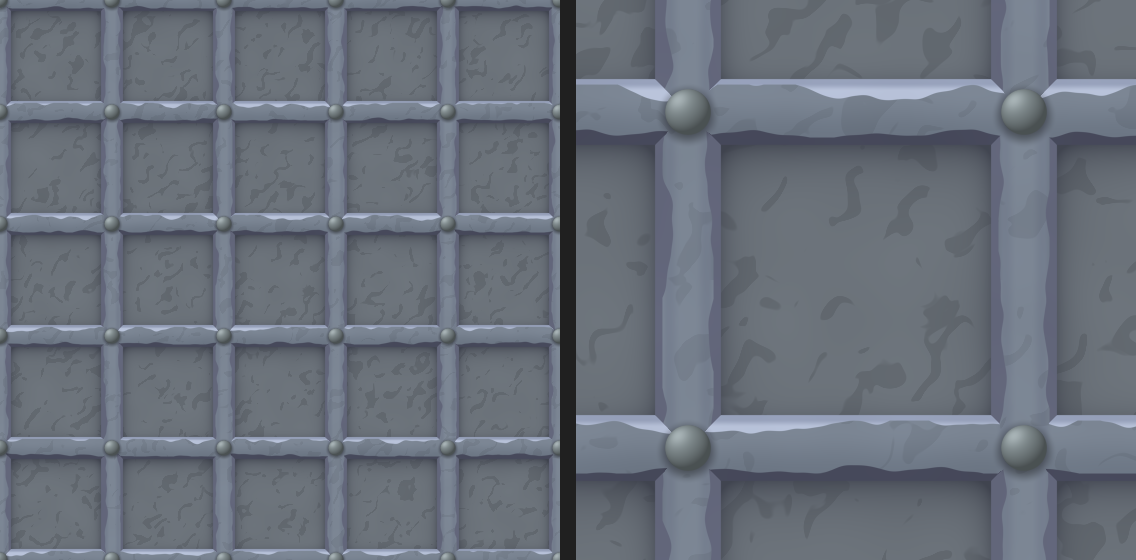
Left, the full canvas; right, a detail of the centre.
A Shadertoy shader for this pattern:

```glsl
const float REPEATS = 5.0;
const float BAR_HALF = 0.098;      // half bar width, in cells
const float EDGE_WIDTH = 0.030;    // bevel width, in cells
const float RIVET_RADIUS = 0.068;
const float FLAKE_PERIOD = 24.0;
const float WEAR_PERIOD = 30.0;    // multiple of REPEATS
const float PANEL_FLAKE = 0.10;
const float BAR_FLAKE = 0.055;

const vec3 PANEL = vec3(0.425, 0.453, 0.483);
const vec3 PANEL_SHADE = vec3(0.235, 0.250, 0.295);
const vec3 FACE = vec3(0.485, 0.525, 0.580);
const vec3 FACE_LOW = vec3(0.425, 0.465, 0.520);
const vec3 FACE_SIDE = vec3(0.455, 0.492, 0.555);
const vec3 EDGE_TOP = vec3(0.590, 0.630, 0.730);
const vec3 EDGE_WORN = vec3(0.720, 0.760, 0.850);
const vec3 EDGE_UNDER = vec3(0.275, 0.285, 0.355);
const vec3 EDGE_SIDE = vec3(0.385, 0.400, 0.480);
const vec3 RIVET = vec3(0.470, 0.510, 0.520);

vec2 gradient(vec2 cell, float period) {
    cell = mod(cell, period);
    float h = fract(sin(dot(cell, vec2(127.1, 311.7))) * 43758.5);
    return vec2(cos(6.2832 * h), sin(6.2832 * h));
}

// Gradient noise that wraps after a whole period
float noise(vec2 p, float period) {
    vec2 i = floor(p), f = p - i;
    vec2 u = f * f * f * (f * (f * 6.0 - 15.0) + 10.0);
    vec2 o = vec2(0.0, 1.0);
    float a = dot(gradient(i, period), f);
    float b = dot(gradient(i + o.yx, period), f - o.yx);
    float c = dot(gradient(i + o.xy, period), f - o.xy);
    float d = dot(gradient(i + o.yy, period), f - o.yy);
    return mix(mix(a, b, u.x), mix(c, d, u.x), u.y);
}

// Slanted chips, gathered into loose clusters
float flakes(vec2 uv) {
    vec2 q = FLAKE_PERIOD * vec2(uv.x + uv.y, 2.0 * (uv.y - uv.x));
    vec2 warp = vec2(noise(uv * 40.0, 40.0), noise(uv * 40.0 + 17.0, 40.0));
    q += 1.3 * warp;
    float chips = noise(q, FLAKE_PERIOD) + 0.25 * noise(q * 2.0, FLAKE_PERIOD * 2.0);
    float cluster = noise(uv * 15.0, 15.0);
    return smoothstep(0.0, 0.06, chips - 0.24 + 0.30 * cluster);
}

// Uneven profile along one side of one bar
float wear(float along, float bar, float side) {
    float lane = bar * WEAR_PERIOD / REPEATS + side + 0.4;
    float broad = noise(vec2(along * WEAR_PERIOD, lane), WEAR_PERIOD);
    float fine = noise(vec2(along * WEAR_PERIOD * 2.0, lane), WEAR_PERIOD * 2.0);
    return broad + 0.35 * fine;
}

vec3 panelColor(vec2 cell, float chips) {
    float side = min(cell.x, 1.0 - cell.x) - BAR_HALF;
    float top = 1.0 - BAR_HALF - cell.y;
    float bottom = cell.y - BAR_HALF;
    float shade = 0.70 * exp(-max(top, 0.0) / 0.060)
                + 0.50 * exp(-max(side, 0.0) / 0.038)
                + 0.22 * exp(-max(bottom, 0.0) / 0.030);
    vec3 color = PANEL * (1.0 - PANEL_FLAKE * chips);
    return mix(color, PANEL_SHADE, min(shade, 0.9));
}

vec3 barColor(vec2 d, vec2 uv, vec2 bar, float chips, float aa) {
    // Faces: a vertical strip over a shaded horizontal one
    vec3 level = mix(FACE_LOW, FACE, smoothstep(-0.08, 0.06, d.y));
    vec3 upright = mix(FACE, FACE_SIDE, smoothstep(0.020, 0.055, abs(d.x)));
    float onUpright = 1.0 - smoothstep(0.060, 0.085, abs(d.x));
    vec3 face = mix(level, upright, onUpright) * (1.0 - BAR_FLAKE * chips);

    // Mitred bevels with worn inner outlines
    vec2 inset = BAR_HALF - abs(d);
    float depth = max(inset.x, inset.y);
    float isLevel = smoothstep(-aa, aa, inset.y - inset.x);
    float isTop = step(0.0, d.y);
    float levelWear = wear(uv.x, bar.y, 1.0 + isTop);
    float sideWear = wear(uv.y, bar.x, 3.0 + step(0.0, d.x));
    float levelWidth = EDGE_WIDTH + mix(0.032, 0.055, isTop) * max(levelWear, -0.25);
    float sideWidth = EDGE_WIDTH + 0.040 * max(sideWear, -0.2);
    float width = mix(sideWidth, levelWidth, isLevel);
    vec3 lit = mix(EDGE_TOP, EDGE_WORN, smoothstep(0.012, 0.036, depth));
    vec3 edge = mix(EDGE_SIDE, mix(EDGE_UNDER, lit, isTop), isLevel);
    return mix(face, edge, 1.0 - smoothstep(-aa, aa, depth - width));
}

vec3 addRivet(vec3 color, vec2 d, float aa) {
    float shadow = 1.0 - smoothstep(0.75, 1.45, length(d + vec2(0.0, 0.010)) / RIVET_RADIUS);
    color *= 1.0 - 0.38 * shadow;
    vec2 p = d / RIVET_RADIUS;
    vec3 normal = vec3(p, sqrt(max(1.0 - dot(p, p), 0.0)));
    float light = max(dot(normal, normalize(vec3(-0.45, 0.55, 0.75))), 0.0);
    vec3 dome = RIVET * (0.62 + 0.50 * light) + 0.13 * pow(light, 9.0);
    return mix(color, dome, 1.0 - smoothstep(-aa, aa, length(d) - RIVET_RADIUS));
}

void mainImage(out vec4 fragColor, in vec2 fragCoord) {
    vec2 uv = fragCoord / iResolution.xy;
    vec2 grid = uv * REPEATS;
    vec2 bar = floor(grid + 0.5);
    vec2 d = grid - bar;
    float aa = 0.75 * REPEATS / iResolution.y;
    float chips = flakes(uv);

    float onBar = 1.0 - smoothstep(-aa, aa, min(abs(d.x), abs(d.y)) - BAR_HALF);
    vec3 color = mix(panelColor(fract(grid), chips), barColor(d, uv, bar, chips, aa), onBar);
    color *= 1.0 + 0.03 * noise(uv * 20.0, 20.0);
    fragColor = vec4(addRivet(color, d, aa), 1.0);
}
```
